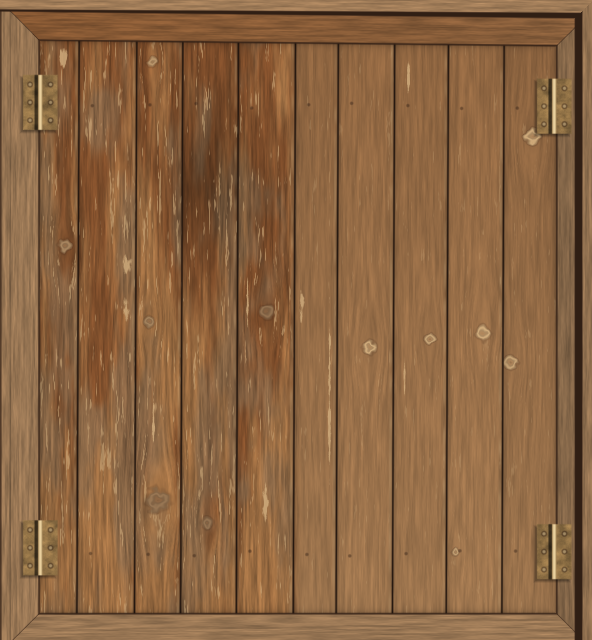
A Shadertoy shader for this texture:

```glsl
// Layout, in hundredths of the canvas height
const float LEFT = 6.1, RIGHT = 87., BOTTOM = 4.1, GAP_X = 89.8, SEAM_HALF = .12;
const vec2 HINGE_HALF = vec2(2.7, 4.3);
const float SEAMS[9] = float[9](12.2, 21.2, 28.4, 37.1, 46., 52.7, 61.5, 69.9, 78.6);

// Colours
const vec3 TAN_TOP = vec3(.56, .395, .25), TAN_LOW = vec3(.625, .465, .31);
const vec3 AMBER = vec3(.615, .43, .26), RUST = vec3(.49, .3, .165);
const vec3 ASH = vec3(.52, .4, .285), FRAME = vec3(.6, .465, .33);
const vec3 PALE = vec3(.83, .69, .5), DARK = vec3(.19, .12, .08);
const vec3 BRASS = vec3(.56, .44, .27), SHINE = vec3(.92, .82, .62);

// Knots: centre, radius, paleness
const vec4 KNOTS[12] = vec4[12](
    vec4(23.8, 90.3, .9, .7), vec4(83.2, 78.6, 1.4, 1), vec4(23.3, 49.7, .9, .4),
    vec4(41.8, 51.3, 1.2, .2), vec4(24.6, 21.8, 1.9, .2), vec4(57.7, 45.7, 1.2, 1),
    vec4(67.2, 47, .9, .9), vec4(75.5, 47.9, 1.3, 1), vec4(79.8, 43.4, 1.2, .9),
    vec4(10.1, 61.6, 1.1, .5), vec4(32.3, 18.3, 1, .2), vec4(71.2, 13.7, .7, .8));

// Worn streaks: centre, half length, half width
const vec4 STREAKS[10] = vec4[10](
    vec4(51.5, 38.5, 15, .32), vec4(47.1, 52, 2.8, .65), vec4(63.2, 41, 4, .35),
    vec4(41.5, 21.5, 4, .6), vec4(19.8, 51.2, 2.5, 1), vec4(19.7, 58.5, 2, 1),
    vec4(10, 91, 1.8, .9), vec4(63.8, 88, 3, .4), vec4(38.7, 53, 4.5, .3),
    vec4(24, 34, 5, .35));

float hash(vec2 p) { return fract(sin(dot(p, vec2(127.1, 311.7))) * 43758.5); }

float noise(vec2 p) {
    vec2 i = floor(p), f = fract(p);
    f = f * f * (3. - 2. * f);
    return mix(mix(hash(i), hash(i + vec2(1, 0)), f.x),
               mix(hash(i + vec2(0, 1)), hash(i + 1.), f.x), f.y);
}

float fbm(vec2 p) {
    float sum = 0., gain = .53;
    for (int i = 0; i < 4; i++) { sum += gain * noise(p); p = p * 2.1 + 7.3; gain *= .5; }
    return sum;
}

// Grain tone around 1, with fibres running along q.y
float grain(vec2 q, float seed) {
    float fibre = fbm(q * vec2(3.2, .2) + seed * 17.);
    float bend = noise(q * vec2(.15, .045) + seed * 5.);
    return .77 + .46 * fibre + .03 * sin(5. * q.x + 20. * bend);
}

float below(float edge, float soft, float v) { return 1. - smoothstep(edge - soft, edge + soft, v); }

vec3 boards(vec2 p, float px) {
    // Find the plank and the nearest seam
    float height = p.y / 100., id = 0., seam = 99.;
    for (int i = 0; i < 9; i++) {
        float d = p.x - .4 * (height - .5) - SEAMS[i];
        id += step(0., d);
        if (abs(d) < abs(seam)) seam = d;
    }
    // Bend the grain around the knots
    vec2 q = p;
    for (int i = 0; i < 12; i++) {
        vec2 e = (p - KNOTS[i].xy) / KNOTS[i].z;
        q.x -= .8 * e.x * KNOTS[i].z * exp(-.25 * e.x * e.x - .04 * e.y * e.y);
    }
    // Weathered planks on the left, even brown on the right
    float worn = below(46., 1.5, p.x);
    float patches = fbm(q * vec2(.4, .045) + id * 9.) + .3 * (height - .5);
    vec3 aged = mix(AMBER, RUST, smoothstep(.36, .72, patches));
    aged = mix(aged, ASH, .75 * smoothstep(.46, .7, fbm(q * vec2(.25, .06) + id * 4. + 31.)));
    vec3 col = mix(mix(TAN_LOW, TAN_TOP, height), aged, worn);
    vec2 stain = (p - vec2(33, 71)) / vec2(7, 11);
    col *= 1. - .22 * worn * exp(-dot(stain, stain));
    col *= .97 + .06 * hash(vec2(id, 3));
    col *= mix(1., grain(q, id), .65 + .5 * worn);
    // Small chips and long worn streaks
    float chip = fbm(q * vec2(2.6, .25) + id * 13. + 50.);
    col = mix(col, PALE, (.25 + .3 * worn) * smoothstep(.7, .83, chip + .04 * worn));
    float rag = 1.8 * fbm(p * vec2(2, .6)) - .72;
    for (int i = 0; i < 10; i++) {
        vec2 e = (p - STREAKS[i].xy) / STREAKS[i].wz;
        col = mix(col, PALE, .8 * below(.7, .3, abs(e.x) + e.y * e.y + rag));
    }
    // Knots: pale ones are pointed, grey ones are ringed
    float wobble = .5 * noise(p * 1.6) - .25;
    for (int i = 0; i < 12; i++) {
        vec4 k = KNOTS[i];
        vec2 e = abs(p - k.xy) / k.z;
        float d = mix(length(e), e.x + e.y, .45 * k.w) + wobble;
        vec3 tone = mix(ASH, PALE, k.w) * (.96 + .08 * sin(d * 13.));
        tone = mix(tone, RUST, .4 * below(.3, .2, d));
        col = mix(col, DARK, .2 * below(1.15, .2, d));
        col = mix(col, tone, .85 * below(.9, .2, d));
    }
    // Sparse nail heads, bright arris and dark seam
    vec2 nail = vec2(seam - 2.1, abs(p.y - 48.5) - 34.5 - hash(vec2(id, 8)));
    col = mix(col, DARK, .45 * below(.25, px, length(nail)));
    col = mix(col, PALE, .35 * below(.2, .15, abs(seam + .4)) * noise(vec2(id, p.y * .5)));
    col *= 1. - .2 * exp(-2.5 * abs(seam));
    return mix(col, DARK * .7, below(SEAM_HALF, px, abs(seam)));
}

vec3 addHinge(vec3 col, vec2 p, float px) {
    vec2 side = step(vec2(46, 50), p);
    vec2 q = p - vec2(mix(6.3, 86.6, side.x), mix(14.4, 84., side.y) - .6 * side.x);
    vec2 box = abs(q) - HINGE_HALF, shade = abs(q + .35) - HINGE_HALF;
    col *= 1. - .4 * below(0., .35, max(shade.x, shade.y));
    vec3 metal = BRASS * (.65 + .7 * fbm(p * .9));
    float r = length(vec2(abs(q.x) - 1.6, q.y - 2.8 * clamp(round(q.y / 2.8), -1., 1.)));
    metal = mix(metal, DARK, .5 * below(.45, px, r));
    metal = mix(metal, SHINE, .5 * below(.25, px, r));
    metal *= 1. - .6 * below(.3, .15, abs(q.x + .6));
    vec3 pin = mix(BRASS, SHINE, exp(-10. * q.x * q.x));
    metal = mix(metal, pin, below(.35, px, abs(q.x)));
    return mix(col, metal, below(0., px, max(box.x, box.y)));
}

void mainImage(out vec4 fragColor, in vec2 fragCoord) {
    float px = 100. / iResolution.y;
    vec2 p = px * fragCoord;
    float across = p.x / 92.6, top = 93.8 - across, railTop = 98.2 - 1.1 * across;

    // Mitred frame: the largest outward distance picks the piece
    float dx = max(LEFT - p.x, p.x - RIGHT), dy = max(BOTTOM - p.y, p.y - top);
    float edge = max(dx, dy);
    bool rail = dy > dx;
    vec3 frame = FRAME * (rail ? grain(p.yx, 21.) : grain(p, 25.));
    if (rail && p.y > 50.) frame *= mix(vec3(.88, .74, .6), vec3(.88, .79, .7), across);
    if (!rail && p.x > 50.) frame *= .86;
    if (!rail) frame *= 1. - .25 * below(.1, px, abs(p.x - 1.6));
    frame = mix(frame, DARK, .65 * below(.08, px, abs(dx - dy)));
    frame = mix(frame, DARK, .7 * below(.25, px, p.x));

    // Planks with shadow under the frame
    vec3 col = boards(p, px) * (1. - .25 * exp(2. * min(edge, 0.)));
    col = mix(col, frame, smoothstep(-px, px, edge));
    col = mix(col, DARK, .85 * below(.13, px, abs(edge)));

    // Outer trim behind a shadowed gap
    vec2 o = p - vec2(GAP_X, railTop);
    bool upright = o.x > o.y;
    float outer = max(o.x, o.y), gap = upright ? 1.2 : mix(.35, .9, across);
    vec3 trim = FRAME * grain(upright ? p : p.yx, 33.) * (upright ? .95 : 1.06);
    col = mix(col, DARK, smoothstep(-px, px, outer));
    col = mix(col, trim, smoothstep(-px, px, outer - gap));
    fragColor = vec4(addHinge(col, p, px), 1);
}
```
